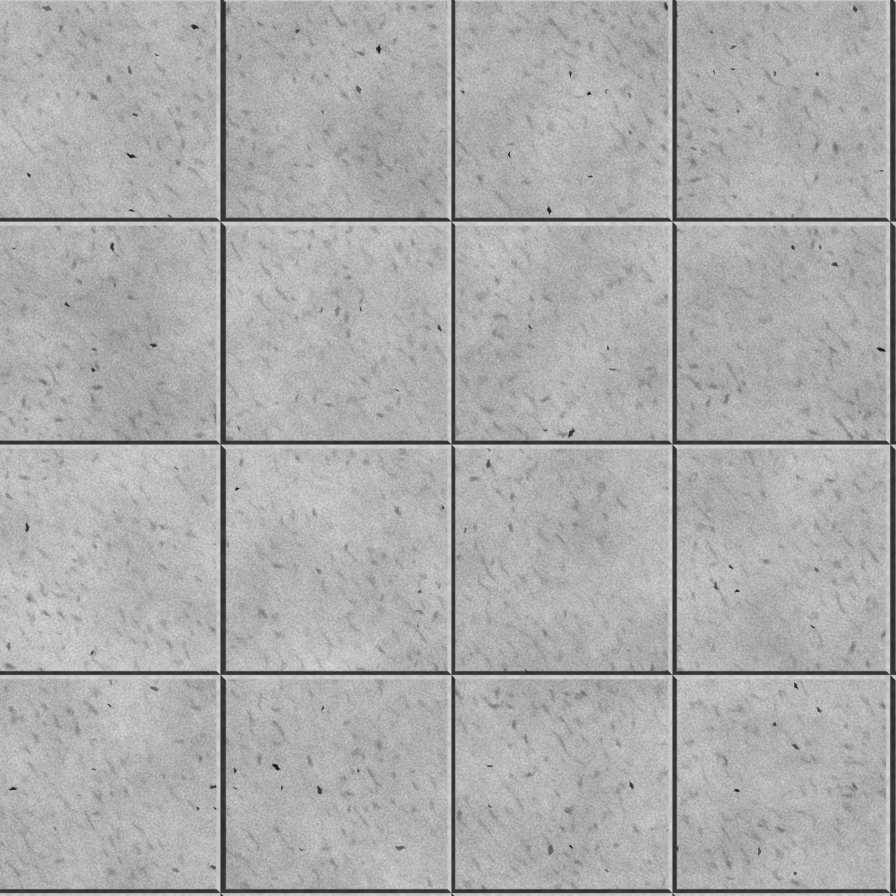
Give the GLSL for this texture, as a WebGL 2 fragment shader.

```glsl
#version 300 es
precision highp float;

uniform vec2 u_resolution;
out vec4 fragColor;

const vec3 STONE = vec3(0.702, 0.699, 0.699);
const vec3 PIT = vec3(0.10);
const vec3 LIT_BEVEL = vec3(0.785, 0.78, 0.78);
const vec3 DARK_BEVEL = vec3(0.205);
const vec3 SEAM = vec3(0.48);

// Tile boundaries and bevel widths, in canvas units
const vec4 COLUMN_EDGES = vec4(0.2461, 0.5039, 0.7505, 0.9935);
const vec4 ROW_EDGES = vec4(0.0033, 0.2467, 0.5039, 0.7526);
const vec4 LEFT_WIDTHS = vec4(0.0060, 0.0060, 0.0041, 0.0049);
const float BOTTOM_WIDTH = 0.0043;
const float LIT_WIDTH = 0.0046;

vec2 hash2(vec2 p) {
    vec3 h = fract(vec3(p.xyx) * vec3(0.1031, 0.1030, 0.0973));
    h += dot(h, h.yzx + 33.33);
    return fract((h.xx + h.yz) * h.zy);
}

float cornerSlope(vec2 cell, vec2 corner, vec2 f) {
    float angle = 6.2832 * hash2(cell + corner).x;
    return dot(vec2(cos(angle), sin(angle)), f - corner);
}

float gradientNoise(vec2 p) {
    vec2 cell = floor(p), f = fract(p);
    vec2 w = f * f * f * (f * (f * 6.0 - 15.0) + 10.0);
    float low = mix(cornerSlope(cell, vec2(0, 0), f), cornerSlope(cell, vec2(1, 0), f), w.x);
    float high = mix(cornerSlope(cell, vec2(0, 1), f), cornerSlope(cell, vec2(1, 1), f), w.x);
    return mix(low, high, w.y);
}

vec2 rotate(vec2 p, float angle) {
    float c = cos(angle), s = sin(angle);
    return vec2(c * p.x + s * p.y, c * p.y - s * p.x);
}

float fbm(vec2 p) {
    float sum = 0.0, amplitude = 1.0;
    for (int i = 0; i < 4; i++) {
        sum += amplitude * gradientNoise(p);
        p = rotate(p, 0.6) * 2.03 + 19.7;
        amplitude *= 0.55;
    }
    return sum;
}

// Distance to the lower edge, to the upper edge, and the tile index
vec3 tileSpan(float x, vec4 edges) {
    vec3 span = vec3(x - edges.w + 1.0, edges.x - x, 0.0);
    for (int i = 0; i < 4; i++) {
        if (x >= edges[i]) {
            float upper = i < 3 ? edges[i + 1] : edges.x + 1.0;
            span = vec3(x - edges[i], upper - x, float((i + 1) % 4));
        }
    }
    return span;
}

// Irregular elongated marks, at most one per cell, gathered in loose clumps
float scatterPits(vec2 p, float cells, float density, float seed, float softness) {
    vec2 grid = p * cells, id = floor(grid);
    vec2 place = hash2(id + seed), form = hash2(id + seed + 71.3), kind = hash2(id + seed + 139.7);
    float clump = max(0.0, 1.0 + 2.8 * gradientNoise(id / cells * 9.0 + seed));
    vec2 q = (fract(grid) - 0.3 - 0.4 * place) / cells;
    q = rotate(q, -0.9 + 2.4 * (form.x - 0.5));
    q.y += 0.0024 * gradientNoise(p * 230.0);
    vec2 radii = mix(vec2(0.0020, 0.0010), vec2(0.0056, 0.0022), form.y * form.y);
    float d = (length(q / radii) - 1.0) * radii.y;
    float cover = 1.0 - smoothstep(-softness, softness, d);
    return cover * step(kind.x, density * clump) * mix(0.3, 1.0, kind.y);
}

vec3 concrete(vec2 p, float tileTone, float px) {
    // Broad clouds and fine mottling
    float tone = 0.045 * (tileTone - 0.5) + 0.045 * gradientNoise(p * 4.0 + 31.0);
    tone += 0.07 * fbm(p * 10.0) + 0.032 * fbm(p * 70.0);
    // Short diagonal streaks, stronger in some areas
    vec2 bent = p + 0.005 * vec2(gradientNoise(p * 36.0), gradientNoise(p * 36.0 + 40.0));
    float streak = gradientNoise(rotate(bent, -0.93) * vec2(64.0, 128.0));
    float strength = clamp(1.0 + 1.6 * gradientNoise(p * 13.0 + 5.0), 0.3, 1.8);
    tone -= 0.075 * strength * smoothstep(0.12, 0.55, streak);
    tone += 0.025 * smoothstep(0.1, 0.5, -streak);
    // Grain, turned away from the pixel axes
    tone += 0.05 * gradientNoise(rotate(p, 0.5) * 290.0);
    tone += 0.10 * gradientNoise(rotate(p, 1.1) * 440.0 + 7.0);
    vec3 color = STONE + tone;
    // Faint marks, then deep pits
    color = mix(color, PIT, 0.42 * scatterPits(p, 52.0, 0.20, 11.0, 0.0016 + 0.5 * px));
    return mix(color, PIT, scatterPits(p, 44.0, 0.075, 57.0, 0.8 * px));
}

void main() {
    vec2 p = gl_FragCoord.xy / u_resolution;
    float px = 1.0 / min(u_resolution.x, u_resolution.y);
    vec3 column = tileSpan(p.x, COLUMN_EDGES);
    vec3 row = tileSpan(p.y, ROW_EDGES);
    vec2 tile = vec2(column.z, row.z);
    vec3 color = concrete(p + tile * vec2(3.7, 5.3) + 2.0, hash2(tile + 5.0).x, px);

    // Bevels: lit on top and right, shaded on left and bottom, mitred at the corners
    float litEdge = min(column.y, row.y);
    float darkEdge = min(column.x, row.x);
    float litCover = 1.0 - smoothstep(-px, px, litEdge - LIT_WIDTH);
    float darkInset = min(column.x - LEFT_WIDTHS[int(column.z)], row.x - BOTTOM_WIDTH);
    float darkCover = 1.0 - smoothstep(-px, px, darkInset);
    vec3 litSide = mix(color, LIT_BEVEL + 0.08 * gradientNoise(p * 150.0), litCover);
    vec3 darkSide = mix(color, DARK_BEVEL + 0.05 * gradientNoise(p * 110.0), darkCover);
    color = mix(litSide, darkSide, smoothstep(-px, px, litEdge - darkEdge));

    // Soft seam where neighbouring bevels meet
    color = mix(color, SEAM, 1.0 - smoothstep(0.0, 0.75 * px, min(litEdge, darkEdge)));
    fragColor = vec4(color, 1.0);
}
```
